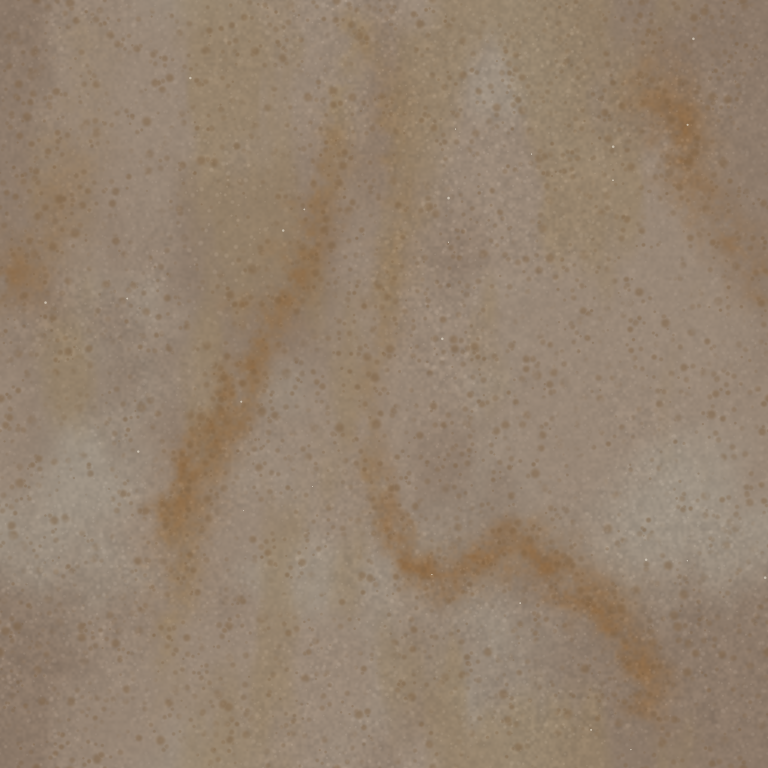
A Shadertoy shader for this texture:

```glsl
// Seamless beige sandstone with blotchy rusty veins, mottled grain and tiny glints.

const vec3 STONE = vec3(0.598, 0.531, 0.467);
const vec3 PALE  = vec3(0.618, 0.572, 0.515);
const vec3 SHADE = vec3(0.540, 0.466, 0.402);
const vec3 OCHRE = vec3(0.585, 0.505, 0.395);
const vec3 RUST  = vec3(0.540, 0.405, 0.265);
const vec3 SPOT  = vec3(0.480, 0.370, 0.250);
const vec3 GLINT = vec3(0.850, 0.820, 0.760);
const float GRAIN_CONTRAST = 0.17;
const float VEIN_STRENGTH  = 0.80;
const float SPOT_STRENGTH  = 0.45;
const float WARP           = 0.060;
const float RAGGED         = 0.045;

// Integer hash: three values in 0..1 for a cell and a seed.
vec3 hash3(ivec2 cell, int seed) {
    uvec3 v = uvec3(uint(cell.x), uint(cell.y), uint(seed)) * 1664525u + 1013904223u;
    v.x += v.y * v.z; v.y += v.z * v.x; v.z += v.x * v.y;
    v ^= v >> 16u;
    v.x += v.y * v.z; v.y += v.z * v.x; v.z += v.x * v.y;
    return vec3(v >> 8u) / 16777216.0;
}

ivec2 wrapCell(vec2 cell, vec2 period) {
    return ivec2(mod(cell, period) + 0.5);
}

// Value noise that repeats after one canvas.
float noise(vec2 uv, vec2 period, int seed) {
    vec2 p = uv * period, i = floor(p), f = p - i;
    f = f * f * (3.0 - 2.0 * f);
    float a = hash3(wrapCell(i, period), seed).x;
    float b = hash3(wrapCell(i + vec2(1, 0), period), seed).x;
    float c = hash3(wrapCell(i + vec2(0, 1), period), seed).x;
    float d = hash3(wrapCell(i + vec2(1, 1), period), seed).x;
    return mix(mix(a, b, f.x), mix(c, d, f.x), f.y);
}

float fbm(vec2 uv, vec2 period, int seed) {
    float sum = 0.0, amp = 0.533;
    for (int k = 0; k < 4; k++, period *= 2.0, amp *= 0.5)
        sum += amp * noise(uv, period, seed + k);
    return sum;
}

// Scattered soft dots, one candidate per cell; radius is a fraction of a cell.
float dots(vec2 uv, float cells, float chance, float radius, int seed) {
    vec2 p = uv * cells, base = floor(p);
    float mask = 0.0;
    for (int k = 0; k < 9; k++) {
        vec2 cell = base + vec2(k % 3 - 1, k / 3 - 1);
        vec3 h = hash3(wrapCell(cell, vec2(cells)), seed);
        float r = radius * (0.5 + fract(h.z * 57.0));
        float d = length(p - cell - h.xy);
        mask = max(mask, step(h.z, chance) * (1.0 - smoothstep(0.25 * r, r, d)));
    }
    return mask;
}

float band(float d, float width) { return exp(-d * d / (width * width)); }
float wrapDelta(float d) { return fract(d + 0.5) - 0.5; }

// x: rusty bands, y: thin ochre seams.
vec2 veins(vec2 p) {
    // Long diagonal
    float dA = p.x - mix(0.212, 0.457, smoothstep(0.15, 0.95, p.y));
    float lenA = smoothstep(0.12, 0.45, p.y) * (1.0 - smoothstep(0.66, 0.90, p.y));
    float rust = band(dA, 0.034) * lenA;
    float seam = band(dA, 0.020) * smoothstep(0.02, 0.2, p.y) * 0.8;

    // Wavering upright seam
    float xB = 0.505 + 0.02 * sin(8.7 * (p.y - 0.62)) - 0.3 * max(p.y - 0.87, 0.0);
    float lenB = smoothstep(0.28, 0.38, p.y);
    rust += band(p.x - xB, 0.03) * lenB * 0.24;
    seam += band(p.x - xB, 0.012) * lenB * 0.6;

    // Sagging branch that falls away to the right
    float fall = max(p.x - 0.66, 0.0), rise = max(0.56 - p.x, 0.0);
    float yB = 0.29 - 5.0 * fall * fall + 18.0 * rise * rise - 0.035 * band(p.x - 0.585, 0.05);
    float slope = 10.0 * fall + 36.0 * rise;
    float dB = (p.y - yB) / sqrt(1.0 + slope * slope);
    float spanB = smoothstep(0.47, 0.53, p.x) * (1.0 - smoothstep(0.82, 0.92, p.x));
    rust += band(dB, 0.034) * spanB * smoothstep(0.0, 0.12, p.y) * 0.9;

    // Two arms that meet across the side edge
    float drop = max(0.96 - p.y, 0.0);
    float dC = wrapDelta(p.x - 0.86 - 1.25 * drop * drop);
    float dD = wrapDelta(p.x - 0.112 + 0.112 * pow(max(1.0 - p.y, 0.0) / 0.38, 4.0));
    float lenC = smoothstep(0.575, 0.65, p.y);
    rust += band(dC, 0.042) * lenC * (1.0 - smoothstep(0.82, 0.99, p.y)) * 0.8;
    rust += band(dD, 0.034) * lenC * (1.0 - smoothstep(0.62, 0.95, p.y)) * 0.45;
    return vec2(rust, seam + band(dD, 0.025) * lenC * 0.4);
}

void mainImage(out vec4 fragColor, in vec2 fragCoord) {
    vec2 uv = fragCoord / iResolution.xy;
    float cloud = fbm(uv, vec2(4), 11), tint = fbm(uv, vec2(5, 3), 23);
    float streak = fbm(uv, vec2(11, 4), 37), patches = fbm(uv, vec2(7), 41);
    float fine = noise(uv, vec2(251), 53), medium = noise(uv, vec2(167), 57);
    float coarse = noise(uv, vec2(97), 59), mottle = fbm(uv, vec2(38), 61);

    // Broad clouds, a dim lower corner and a pale haze
    float corner = band(wrapDelta(uv.x + 0.02), 0.17) * band(wrapDelta(uv.y - 0.07), 0.13);
    float haze = band(uv.x - 0.29, 0.06) * band(uv.y - 0.69, 0.09);
    vec3 col = mix(STONE, PALE, clamp(smoothstep(0.42, 0.66, cloud) + 0.7 * haze, 0.0, 1.0));
    col = mix(col, SHADE, clamp(0.75 * smoothstep(0.46, 0.70, tint) + 0.5 * corner, 0.0, 0.9));
    col = mix(col, OCHRE, smoothstep(0.47, 0.70, streak) * 0.6);

    // Veins broken into grainy blotches
    vec2 warp = vec2(fbm(uv, vec2(8), 71), fbm(uv, vec2(8), 83)) - 0.5;
    vec2 ragged = vec2(mottle, fbm(uv, vec2(41), 89)) - 0.5;
    float edgeFade = smoothstep(0.0, 0.05, uv.y) * (1.0 - smoothstep(0.95, 1.0, uv.y));
    vec2 vein = veins(uv + WARP * warp + RAGGED * ragged) * edgeFade;
    float blotch = 0.85 + 1.5 * (mottle - 0.5) + 1.2 * (patches - 0.5) + 0.35 * (medium - 0.5);
    col = mix(col, OCHRE, clamp(vein.y * blotch, 0.0, 1.0) * 0.75);
    col = mix(col, RUST, clamp(vein.x * blotch * VEIN_STRENGTH, 0.0, 0.92));

    // Grain, pale crystals, brown spots and glints
    float rough = 0.7 + 0.6 * smoothstep(0.35, 0.65, patches);
    float grain = 0.35 * fine + 0.3 * medium + 0.15 * coarse + 0.2 * mottle - 0.5;
    col *= 1.0 + GRAIN_CONTRAST * rough * grain;
    col += 0.045 * dots(uv, 130.0, 0.22, 0.42, 91) * rough * (0.6 + haze);
    float spots = max(dots(uv, 64.0, 0.26, 0.40, 97), 0.7 * dots(uv, 110.0, 0.25, 0.45, 101));
    spots *= smoothstep(0.28, 0.62, mottle + 0.25 * vein.x);
    col = mix(col, SPOT, spots * SPOT_STRENGTH);
    col = mix(col, GLINT, 0.75 * dots(uv, 36.0, 0.014, 0.08, 103));
    fragColor = vec4(col, 1.0);
}
```
